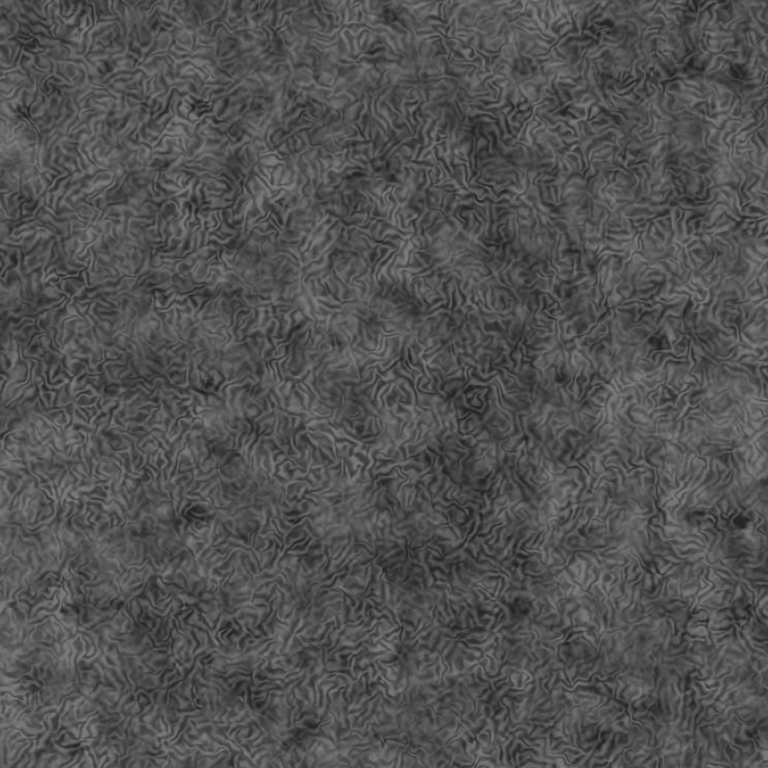
Give the GLSL for this texture, as a three.js fragment shader.

```glsl
// Dark grey felted surface covered in short, broken, worm-like wrinkles.
// Wrinkles are summed wave packets with scattered directions; layered noise
// adds small blotches, faint clouds, streaks and grain, then sparse oval pits.

#define BASE_GREY 0.327
#define WRINKLE_CELLS 62.0
#define WRINKLE_WAVES 1.5
#define WRINKLE_DEPTH 0.098
#define TURN_SPREAD 2.9
#define CLOUD_DEPTH 0.062
#define BLOTCH_DEPTH 0.115
#define STREAK_DEPTH 0.05
#define GRAIN_DEPTH 0.08
#define PIT_CELLS 17.0
#define PIT_SHARE 0.14
#define PIT_DEPTH 0.085

varying vec2 vUv;

const float TAU = 6.2832;

float hash(vec2 p) {
  return fract(sin(dot(p, vec2(127.1, 311.7))) * 43758.5453);
}

vec2 hash2(vec2 p) {
  return vec2(hash(p), hash(p + 57.3));
}

// Smooth value noise, centred on zero
float noise(vec2 p) {
  vec2 i = floor(p);
  vec2 f = fract(p);
  f = f * f * (3.0 - 2.0 * f);
  float low = mix(hash(i), hash(i + vec2(1.0, 0.0)), f.x);
  float high = mix(hash(i + vec2(0.0, 1.0)), hash(i + vec2(1.0, 1.0)), f.x);
  return mix(low, high, f.y) - 0.5;
}

vec2 rotate(vec2 p, float angle) {
  float c = cos(angle);
  float s = sin(angle);
  return vec2(c * p.x - s * p.y, s * p.x + c * p.y);
}

// Slanted strokes at the upper left, turning upright lower down
float strokeAngle(vec2 p) {
  float slanted = smoothstep(0.55, 0.95, p.y + 0.25 * (0.5 - p.x));
  return mix(1.35, 0.45, slanted) + 1.6 * noise(p * 9.0 + 31.0);
}

// Interfering wave packets, about -1 to 1, weak where packets cancel
float wrinkles(vec2 uv) {
  vec2 p = uv * WRINKLE_CELLS;
  p += 0.6 * vec2(noise(p * 1.5 + 5.0), noise(p * 1.5 + 83.0));
  vec2 cell = floor(p);
  vec2 wave = vec2(0.0);
  for (int y = -1; y <= 1; y++) {
    for (int x = -1; x <= 1; x++) {
      vec2 id = cell + vec2(float(x), float(y));
      vec2 d = p - id - hash2(id);
      float window = max(0.0, 1.0 - dot(d, d));
      float turn = (hash(id + 19.7) - 0.5) * TURN_SPREAD;
      float angle = strokeAngle(id / WRINKLE_CELLS) + turn;
      float waves = WRINKLE_WAVES * mix(0.75, 1.25, hash(id + 133.0));
      float phase = TAU * (waves * rotate(d, -angle).y + hash(id + 91.1));
      wave += window * window * vec2(cos(phase), sin(phase));
    }
  }
  return wave.x / (length(wave) + 0.35);
}

// Sparse oval pits with a dark rim and a paler middle
float pits(vec2 uv) {
  vec2 p = uv * PIT_CELLS;
  vec2 id = floor(p);
  vec2 centre = 0.35 + 0.3 * hash2(id + 7.0);
  vec2 d = rotate(fract(p) - centre, 0.6 * (hash(id + 3.0) - 0.5));
  float radius = mix(0.15, 0.25, hash(id + 11.0));
  float r = length(d * vec2(0.85, 1.15)) / radius;
  r += 0.4 * noise(p * 7.0);
  float disc = 1.0 - smoothstep(0.7, 1.2, r);
  float middle = 1.0 - smoothstep(0.1, 0.7, r);
  float present = step(hash(id + 23.0), PIT_SHARE);
  return present * (disc - 0.8 * middle * hash(id + 41.0));
}

void main() {
  vec2 uv = vUv;

  // Faint broad areas and stronger small blotches
  float clouds = noise(rotate(uv, 0.4) * 5.0 + 2.0) + 0.8 * noise(rotate(uv, 1.1) * 14.0 + 14.0);
  float blotches = noise(rotate(uv, 0.7) * 36.0 + 9.0) + 0.7 * noise(rotate(uv, 0.2) * 75.0 + 40.0);
  float streaks = noise(uv * vec2(55.0, 6.0) + 60.0);

  // Fine woven grain
  float grain = noise(rotate(uv, 0.3) * 160.0) + 0.6 * noise(uv * 260.0 + 17.0);

  float relief = WRINKLE_DEPTH * (0.9 + 1.0 * noise(uv * 28.0 + 70.0));
  float grey = BASE_GREY + relief * wrinkles(uv);
  grey += CLOUD_DEPTH * clouds + BLOTCH_DEPTH * blotches;
  grey += STREAK_DEPTH * streaks + GRAIN_DEPTH * grain;
  grey -= PIT_DEPTH * pits(uv);

  gl_FragColor = vec4(vec3(clamp(grey, 0.15, 0.47)), 1.0);
}
```
